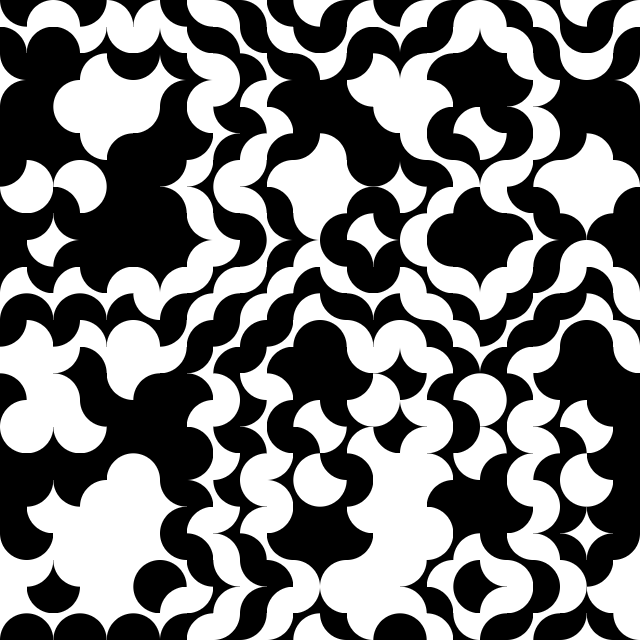
Give the GLSL for this pattern, as a WebGL 1 fragment shader.

```glsl
precision highp float;

uniform vec2 u_resolution;

const float CELLS = 24.0;       // cells per side; even, so alternation wraps
const float FLIP_CHANCE = 0.56; // how often a uniform crossing is inverted
const vec3 INK = vec3(0.0);
const vec3 PAPER = vec3(1.0);

// Random value per lattice point, periodic over the canvas
float hash(vec2 point, float seed) {
  vec2 wrapped = floor(mod(point + 0.5, CELLS));
  vec3 q = fract(vec3(wrapped, seed + 1.7) * vec3(0.1031, 0.1137, 0.0973));
  q += dot(q, q.yzx + 33.33);
  return fract((q.x + q.y) * q.z);
}

float randomBit(vec2 point, float seed) {
  return step(0.5, hash(point, seed));
}

float differ(float a, float b) {
  return abs(a - b);
}

// Edge colours alternate along each row and column, with random phases
float uprightEdge(vec2 v) {
  return mod(v.x + randomBit(vec2(0.0, v.y), 3.0), 2.0);
}

float levelEdge(vec2 v) {
  return mod(v.y + randomBit(vec2(v.x, 0.0), 8.0), 2.0);
}

// 1 where four edges of equal colour meet and are chosen for inversion
float flipped(vec2 v) {
  float sum = uprightEdge(v) + uprightEdge(v - vec2(0.0, 1.0))
            + levelEdge(v) + levelEdge(v - vec2(1.0, 0.0));
  float uniformCrossing = step(1.5, abs(sum - 2.0));
  return uniformCrossing * step(hash(v, 14.0), FLIP_CHANCE);
}

// Colour of one cell: a quarter disc about a corner, plain if its edges agree
float cellTone(vec2 cell, vec2 local, float pixelsPerCell) {
  vec2 right = vec2(1.0, 0.0);
  vec2 up = vec2(0.0, 1.0);
  float flip00 = flipped(cell);
  float flip10 = flipped(cell + right);
  float flip01 = flipped(cell + up);
  float flip11 = flipped(cell + right + up);

  float leftTone = differ(uprightEdge(cell), differ(flip00, flip01));
  float rightTone = differ(uprightEdge(cell + right), differ(flip10, flip11));
  float bottomTone = differ(levelEdge(cell), differ(flip00, flip10));

  // The disc sits where two edges of its own colour meet
  float side = randomBit(cell, 21.0);
  float discTone = mix(leftTone, rightTone, side);
  float restTone = mix(rightTone, leftTone, side);
  vec2 centre = vec2(side, differ(bottomTone, discTone));

  float signedDistance = 1.0 - length(local - centre);
  float inside = clamp(signedDistance * pixelsPerCell + 0.5, 0.0, 1.0);
  return mix(restTone, discTone, inside);
}

void main() {
  vec2 position = gl_FragCoord.xy / u_resolution * CELLS;
  float pixelsPerCell = min(u_resolution.x, u_resolution.y) / CELLS;
  float tone = cellTone(floor(position), fract(position), pixelsPerCell);
  gl_FragColor = vec4(mix(INK, PAPER, tone), 1.0);
}
```
